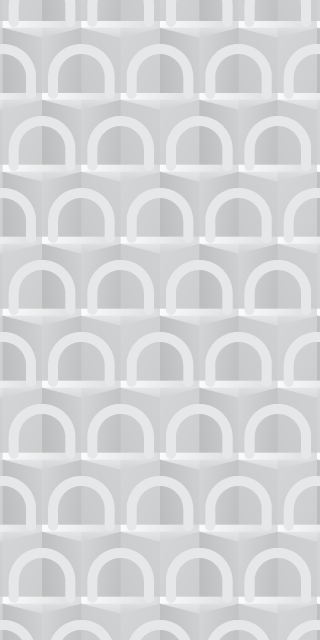
Reproduce this pattern procedurally as a Shadertoy shader.

```glsl
// Staggered rows of folded grey boxes, each row with pale round arches on a bright ledge.
// A brick repeat offsets every second row by half a cell; arches are a distance function,
// folds are linear gradients, and a 3x3 grid of subsamples smooths all edges.

// Distance to the centreline of an upright arch: half circle on two straight legs.
float archDistance(vec2 p, float radius, float springHeight, float footHeight) {
    if (p.y > springHeight) return abs(length(p - vec2(0.0, springHeight)) - radius);
    return length(vec2(abs(p.x) - radius, min(p.y - footHeight, 0.0)));
}

// Colour at a point measured in cell widths.
vec3 boxPattern(vec2 p) {
    const float rowHeight = 0.916;
    float level = p.y / rowHeight - 0.505;
    float row = floor(level);
    float h = fract(level) * rowHeight;
    float x = p.x - 0.035 - 0.5 * mod(row, 2.0);
    float q = fract(x) - 0.5;

    // Folded walls: darkest in the valley behind each arch, alternate boxes deeper
    float valley = 1.0 - 2.0 * abs(q);
    float deepBox = mod(floor(x + 0.5) + row, 2.0);
    float wall = q < 0.0 ? 0.828 : 0.812;
    wall += 0.016 * (h / rowHeight - 0.5) - valley * mix(0.016, 0.068, deepBox);
    vec3 color = wall + vec3(-0.003, 0.0, 0.004);

    // Shallow triangle hanging below the ledge of the row above
    float drop = rowHeight - h;
    if (drop < 0.127 * (1.0 - valley))
        color = vec3(0.895, 0.898, 0.903) - 0.35 * drop - 0.025 * step(q, 0.0);

    // Ledge fading from white to grey along each cell
    if (h < 0.088) color = mix(vec3(0.985), vec3(0.86, 0.864, 0.868), q + 0.5);

    // Arch with rounded feet
    if (archDistance(vec2(q, h), 0.36, 0.286, 0.074) < 0.064)
        color = vec3(0.902, 0.906, 0.912);
    return color;
}

void mainImage(out vec4 fragColor, in vec2 fragCoord) {
    const float cellsAcross = 4.072;
    vec3 sum = vec3(0.0);
    for (int j = -1; j <= 1; j++)
        for (int i = -1; i <= 1; i++) {
            vec2 samplePos = fragCoord + vec2(i, j) / 3.0;
            sum += boxPattern(samplePos / iResolution.x * cellsAcross);
        }
    fragColor = vec4(sum / 9.0, 1.0);
}
```
